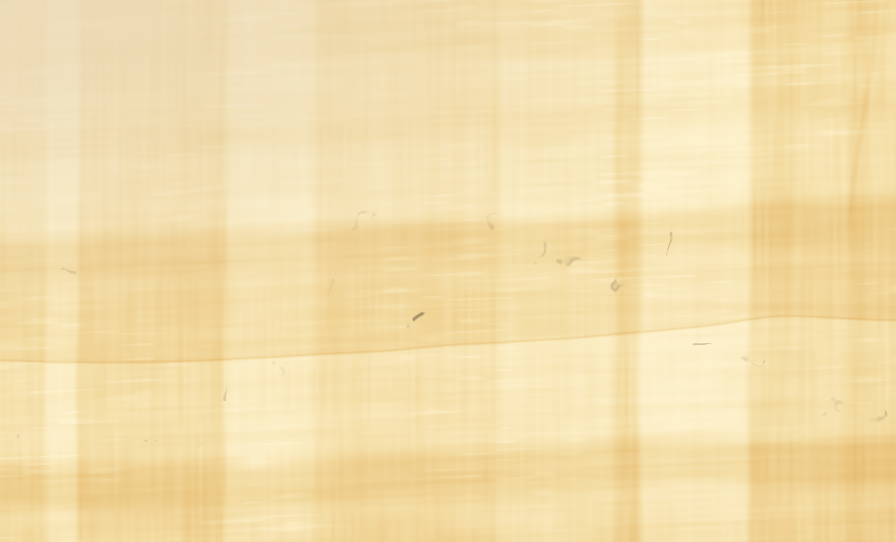
This texture is drawn by a Shadertoy shader. Its source:

```glsl
// Strips of the two layers: start, end, density
const vec3 COLUMNS[11] = vec3[11](
    vec3(-0.10, 0.050, 0.24), vec3(0.086, 0.250, 0.33), vec3(0.200, 0.250, 0.08),
    vec3(0.250, 0.350, 0.07), vec3(0.350, 0.555, 0.27), vec3(0.555, 0.685, 0.12),
    vec3(0.685, 0.713, 0.40), vec3(0.835, 0.885, 0.40), vec3(0.885, 0.945, 0.33),
    vec3(0.945, 0.963, 0.46), vec3(0.963, 1.100, 0.36));
const vec3 ROWS[7] = vec3[7](
    vec3(-0.10, 0.020, 0.28), vec3(0.020, 0.085, 0.14), vec3(0.085, 0.170, 0.37),
    vec3(0.520, 0.600, 0.38), vec3(0.750, 0.805, 0.17), vec3(0.805, 0.900, 0.09),
    vec3(0.900, 1.100, 0.27));

const vec3 LIGHT = vec3(0.992, 0.945, 0.800);
const vec3 MEDIUM = vec3(0.953, 0.860, 0.635);
const vec3 DARK = vec3(0.915, 0.765, 0.485);
const vec3 HAZE = vec3(0.922, 0.862, 0.745);
const vec3 FLECK = vec3(0.58, 0.49, 0.34);

const float BASE_DENSITY = 0.04;
const float COLUMN_BLUR = 0.006;
const float ROW_BLUR = 0.022;
const float ROW_TILT = 0.065;
const float SHEET_DENSITY = 0.24;
const float FIBRE_CONTRAST = 0.24;
const float BLOTCH_CONTRAST = 0.20;
const int FLECK_COUNT = 18;

float hash(vec2 p) {
    vec3 q = fract(p.xyx * 0.1031);
    q += dot(q, q.yzx + 33.33);
    return fract((q.x + q.y) * q.z);
}

float noise(vec2 p) {
    vec2 i = floor(p), f = fract(p);
    f = f * f * (3.0 - 2.0 * f);
    return mix(mix(hash(i), hash(i + vec2(1, 0)), f.x),
               mix(hash(i + vec2(0, 1)), hash(i + vec2(1, 1)), f.x), f.y);
}

// Soft-edged interval
float strip(float x, vec3 s, float blur) {
    return s.z * smoothstep(s.x - blur, s.x + blur, x)
               * (1.0 - smoothstep(s.y - blur, s.y + blur, x));
}

float segment(vec2 p, vec2 a, vec2 b) {
    vec2 d = b - a;
    return length(p - a - d * clamp(dot(p - a, d) / dot(d, d), 0.0, 1.0));
}

// Streaks along x, in two thicknesses
float fibres(vec2 p) {
    return 0.6 * noise(p * vec2(7.0, 135.0)) + 0.4 * noise(p * vec2(3.0, 52.0) + 40.0) - 0.5;
}

// Wavy lower border of the overlapping sheet
float sheetEdge(float x) {
    float bump = (x - 0.87) / 0.06;
    return 0.333 + 0.075 * smoothstep(0.15, 1.0, x) + 0.010 * exp(-bump * bump)
         + 0.007 * (noise(vec2(x * 14.0, 3.0)) - 0.5);
}

// Scattered small curls and specks
float flecks(vec2 p, float aspect) {
    float cover = 0.0;
    vec2 bend = vec2(noise(p * 45.0), noise(p * 45.0 + 70.0)) - 0.5;
    float gaps = smoothstep(0.30, 0.60, noise(p * 75.0 + 9.0));
    for (int i = 0; i < FLECK_COUNT; i++) {
        float k = float(i) + 1.0;
        vec2 seed = vec2(k, 7.0 * k);
        vec2 at = vec2(aspect * fract(0.618 * k + 0.13), 0.12 + 0.5 * hash(seed));
        float angle = 6.283 * hash(seed + 11.0);
        float size = mix(0.006, 0.026, hash(seed + 23.0));
        vec2 reach = size * vec2(cos(angle), sin(angle));
        float d = segment(p + 0.03 * bend, at - reach, at + reach);
        float strength = mix(0.10, 0.42, hash(seed + 31.0));
        cover = max(cover, strength * gaps * (1.0 - smoothstep(0.0008, 0.0050, d)));
    }
    // One darker chip near the middle
    float chip = segment(p + 0.012 * bend, vec2(0.463 * aspect, 0.415), vec2(0.474 * aspect, 0.425));
    return max(cover, 0.75 * (1.0 - smoothstep(0.001, 0.005, chip)));
}

void mainImage(out vec4 fragColor, in vec2 fragCoord) {
    vec2 uv = fragCoord / iResolution.xy;
    float aspect = iResolution.x / iResolution.y;
    vec2 p = vec2(uv.x * aspect, uv.y);
    vec2 tilted = vec2(p.x, p.y - ROW_TILT * (uv.x - 0.5));

    // Crossing layers
    float x = uv.x + 0.006 * (noise(vec2(p.y * 4.0, 5.0)) - 0.5);
    float y = tilted.y + 0.030 * (noise(vec2(p.x * 4.0, p.y * 3.0)) - 0.5);
    float columns = 0.0, rows = 0.0;
    for (int i = 0; i < COLUMNS.length(); i++) columns += strip(x, COLUMNS[i], COLUMN_BLUR);
    for (int i = 0; i < ROWS.length(); i++) rows += strip(y, ROWS[i], ROW_BLUR);

    // Overlapping sheet with a thin shadowed border
    float above = uv.y - sheetEdge(uv.x);
    float pixel = 1.0 / iResolution.y;
    float sheet = smoothstep(-pixel, pixel, above) * (1.0 - smoothstep(0.50, 0.54, y));
    float border = 1.0 - smoothstep(0.0, 0.0025 + pixel, abs(above));
    rows += SHEET_DENSITY * sheet;

    // Fibres, bright dashes and cloudy variation
    float blotch = 0.6 * noise(p * vec2(5.0, 7.0) + 17.0) + 0.4 * noise(p * vec2(17.0, 21.0)) - 0.5;
    float upright = fibres(p.yx + 13.0) * (0.45 + 1.8 * columns);
    float level = fibres(tilted) * (0.75 + 0.8 * rows);
    float dashes = smoothstep(0.66, 0.95, noise(tilted * vec2(15.0, 150.0) + 90.0))
                 * smoothstep(0.35, 0.70, noise(p * 6.0 + 50.0));
    float density = BASE_DENSITY + columns + rows + BLOTCH_CONTRAST * blotch
                  + FIBRE_CONTRAST * (upright + level) - 0.16 * dashes + 0.30 * border;

    // Creases along the left strip and the upper right
    float leftCrease = abs(x - 0.088) * aspect;
    float rightCrease = abs(x - 0.945 - 0.030 * smoothstep(0.55, 1.0, uv.y)) * aspect;
    density += 0.09 * (1.0 - smoothstep(0.0, 0.008, leftCrease));
    density += 0.16 * smoothstep(0.50, 0.65, uv.y) * (1.0 - smoothstep(0.0, 0.010, rightCrease));
    density += 0.10 * (0.5 - uv.y);

    // Colour by density, hazy towards the upper left
    density = clamp(density, 0.0, 1.15);
    vec3 color = mix(LIGHT, MEDIUM, min(density * 2.0, 1.0));
    color = mix(color, DARK, max(density * 2.0 - 1.0, 0.0));
    float haze = 1.0 - smoothstep(0.0, 0.85, length((uv - vec2(0.0, 1.0)) * vec2(0.9, 1.2)));
    color = mix(color, HAZE, 0.75 * haze);
    color = mix(color, FLECK, flecks(p, aspect));
    fragColor = vec4(color, 1.0);
}
```
